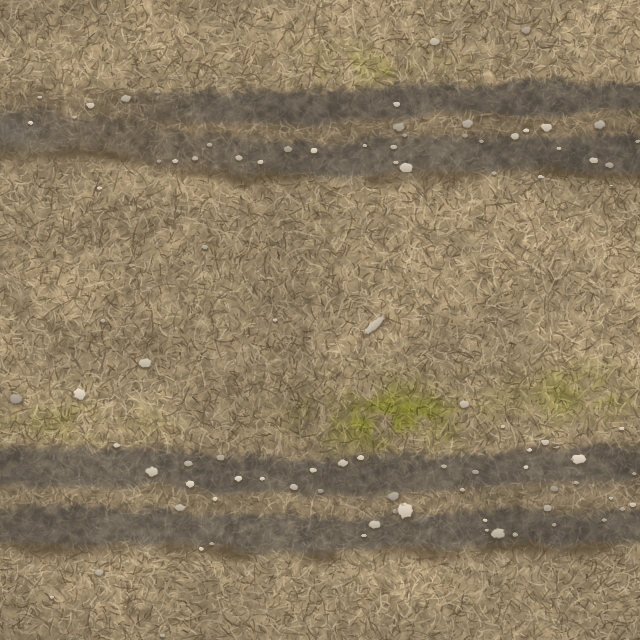
Give the GLSL for this texture, as a three.js fragment shader.

```glsl
// Dry straw meadow crossed by two pairs of muddy wheel ruts with scattered pebbles.
#define STRAW vec3(0.62, 0.545, 0.42)
#define PALE vec3(0.83, 0.76, 0.63)
#define SHADE vec3(0.33, 0.27, 0.19)
#define MUD vec3(0.405, 0.372, 0.325)
#define BROWN vec3(0.49, 0.425, 0.335)
#define MOSS vec3(0.47, 0.47, 0.16)
#define STONE vec3(0.76, 0.72, 0.65)
#define STRAND_WIDTH 0.0019
#define STRAND_LAYERS 7
#define PEBBLE_CELLS 38.0

varying vec2 vUv;

float hash(vec2 p) {
  return fract(sin(dot(p, vec2(127.1, 311.7))) * 43758.5453);
}

float noise(vec2 p) {
  vec2 i = floor(p), f = fract(p);
  f = f * f * (3.0 - 2.0 * f);
  return mix(mix(hash(i), hash(i + vec2(1, 0)), f.x),
             mix(hash(i + vec2(0, 1)), hash(i + vec2(1, 1)), f.x), f.y);
}

float fbm(vec2 p) {
  float sum = 0.0, amp = 0.53;
  for (int i = 0; i < 4; i++) {
    sum += amp * noise(p);
    p = mat2(1.6, 1.2, -1.2, 1.6) * p + 7.3;
    amp *= 0.5;
  }
  return sum;
}

float band(float y, float centre, float halfWidth) {
  return 1.0 - smoothstep(halfWidth * 0.6, halfWidth * 1.25, abs(y - centre));
}

float blob(vec2 p, vec2 centre, vec2 size) {
  vec2 d = (p - centre) / size;
  return exp(-dot(d, d));
}

// Centre heights of the four ruts, top to bottom
vec4 rutCentres(float x) {
  float sway = 0.005 * sin(x * 9.0);
  return vec4(0.832 + 0.018 * smoothstep(0.4, 1.0, x),
              mix(0.797, 0.755, smoothstep(0.0, 0.4, x)) + sway,
              0.265 + 0.006 * cos(x * 6.3),
              0.172 + 0.007 * cos(x * 6.3));
}

// One layer of curved grass blades, painted over the colour
vec3 strands(vec3 col, vec2 p, float cells, float opacity, float seed) {
  vec2 g = p * cells;
  float flow = 3.0 * noise(p * 6.0 + 4.0) - 0.6;
  float w = STRAND_WIDTH * cells;
  for (int j = -1; j <= 1; j++) {
    for (int i = -1; i <= 1; i++) {
      vec2 id = floor(g) + vec2(i, j);
      vec2 key = id + seed * 17.3;
      float tone = hash(key + 5.1), len = mix(0.35, 0.85, hash(key + 9.7));
      vec2 d = g - id - vec2(hash(key), hash(key + 31.4));
      float a = flow + 3.0 * (hash(key + 2.6) - 0.5);
      d = mat2(cos(a), -sin(a), sin(a), cos(a)) * d;
      d.y += 1.3 * (hash(key + 12.9) - 0.5) * d.x * d.x;
      float blade = (1.0 - smoothstep(w * 0.25, w, abs(d.y)))
                  * (1.0 - smoothstep(len * 0.6, len, abs(d.x)));
      col = mix(col, mix(SHADE, PALE, tone), blade * opacity);
    }
  }
  return col;
}

// Rounded stone with a lit top and a soft shadow below
vec3 pebble(vec3 col, vec2 d, vec2 size, float tone) {
  float wobble = 0.35 * (noise(d * 260.0 + tone * 40.0) - 0.5);
  float r = length(d / size) + wobble;
  float shadow = 1.0 - smoothstep(0.7, 1.5, length((d + vec2(0.0, 0.003)) / size));
  col = mix(col, SHADE, 0.55 * shadow);
  vec3 face = STONE * (0.82 + 0.3 * tone) * (1.0 + 0.1 * d.y / size.y);
  return mix(col, face, 1.0 - smoothstep(0.75, 1.1, r));
}

vec3 pebbles(vec3 col, vec2 p, float density) {
  vec2 g = p * PEBBLE_CELLS;
  for (int j = -1; j <= 1; j++) {
    for (int i = -1; i <= 1; i++) {
      vec2 id = floor(g) + vec2(i, j);
      vec2 centre = (id + vec2(hash(id + 3.3), hash(id + 8.8))) / PEBBLE_CELLS;
      float size = mix(0.003, 0.0095, pow(hash(id + 21.0), 2.0));
      if (hash(id + 14.2) < density)
        col = pebble(col, p - centre, size * vec2(1.2, 0.85), hash(id + 6.5));
    }
  }
  return col;
}

void main() {
  vec2 p = vUv;
  float clump = fbm(p * vec2(9.0, 11.0)), grit = fbm(p * 95.0);

  // Ragged ruts and the worn soil around them
  float y = p.y + 0.026 * (fbm(p * vec2(16.0, 24.0)) - 0.5) + 0.012 * (grit - 0.5);
  vec4 c = rutCentres(p.x);
  float upper = max(band(y, c.x, 0.026) * smoothstep(0.12, 0.36, p.x),
                    band(y, c.y, 0.031) * mix(0.65, 1.0, smoothstep(0.2, 0.5, p.x)));
  float lower = max(band(y, c.z, 0.032), band(y, c.w, 0.031));
  float rut = max(upper, lower);
  float worn = max(band(y, 0.797, 0.066), 0.7 * band(y, 0.22, 0.085));
  float lip = max(blob(vec2(0.0, y), vec2(0.0, c.y - 0.032), vec2(1.0, 0.009)),
                  blob(vec2(0.0, y), vec2(0.0, c.w - 0.033), vec2(1.0, 0.010)));

  // Soil, then blades from fine to long
  vec3 col = mix(STRAW, BROWN, 0.75 * worn);
  col = mix(col, MUD, rut) * (0.70 + 0.55 * grit);
  float cover = (1.0 - 0.4 * worn) * (1.0 - 0.72 * rut);
  for (int i = 0; i < STRAND_LAYERS; i++) {
    float k = float(i);
    col = strands(col, p, 92.0 - 11.0 * k, cover * (0.62 - 0.02 * k), k + 1.0);
  }
  col *= 0.83 + 0.34 * clump;
  col = mix(col, SHADE, lip * 0.6 * smoothstep(0.3, 0.65, fbm(p * 22.0)));
  col = mix(col, vec3(0.46, 0.45, 0.43), 0.4 * blob(p, vec2(0.0, 0.795), vec2(0.07, 0.025)));

  // Moss patches
  float moss = blob(p, vec2(0.61, 0.35), vec2(0.11, 0.045))
             + 0.5 * blob(p, vec2(0.90, 0.385), vec2(0.09, 0.04))
             + 0.45 * blob(p, vec2(0.57, 0.895), vec2(0.10, 0.03))
             + 0.3 * blob(p, vec2(0.12, 0.34), vec2(0.12, 0.03));
  moss *= smoothstep(0.25, 0.7, fbm(p * 30.0 + 3.0)) * (1.0 - rut);
  float light = dot(col, vec3(0.3, 0.6, 0.1));
  col = mix(col, MOSS * light * 2.1, min(moss * 0.95, 0.85));

  // Stones gather in the ruts, most of all to the right
  float track = max(band(p.y, 0.80, 0.075), band(p.y, 0.225, 0.085));
  float fringe = band(p.y, 0.36, 0.035);
  col = pebbles(col, p, 0.012 + track * (0.07 + 0.15 * p.x) + 0.06 * fringe);
  col = pebble(col, p - vec2(0.633, 0.202), vec2(0.0125, 0.012), 0.9);
  col = pebble(col, p - vec2(0.125, 0.384), vec2(0.011, 0.009), 0.95);
  vec2 chip = mat2(0.77, -0.64, 0.64, 0.77) * (p - vec2(0.585, 0.492));
  col = pebble(col, chip, vec2(0.021, 0.006), 0.6);

  gl_FragColor = vec4(col, 1.0);
}
```
